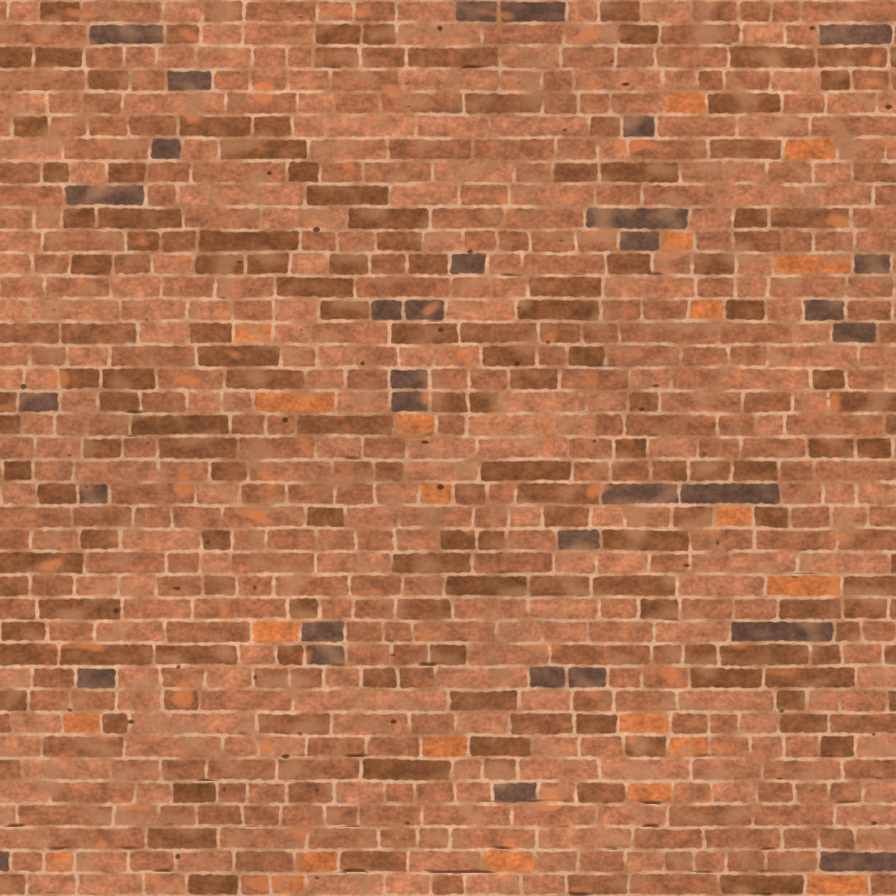
Give the GLSL for this texture, as a Shadertoy shader.

```glsl
// Weathered red brick wall: 39 thin courses of mixed long and half bricks in pale mortar.

const float COURSES = 39.0;
const float BRICKS = 11.0; // long bricks per course

float hash(vec2 p) {
    vec3 q = fract(p.xyx * vec3(0.1031, 0.1030, 0.0973));
    q += dot(q, q.yzx + 33.33);
    return fract((q.x + q.y) * q.z);
}

float cornerSlope(vec2 cell, vec2 offset) {
    float angle = 6.2832 * hash(cell + 17.0);
    return dot(vec2(cos(angle), sin(angle)), offset);
}

// Gradient noise, roughly -0.7 to 0.7
float noise(vec2 p) {
    vec2 i = floor(p), f = fract(p);
    vec2 s = f * f * f * (f * (f * 6.0 - 15.0) + 10.0);
    vec2 e = vec2(1.0, 0.0);
    return mix(mix(cornerSlope(i, f), cornerSlope(i + e, f - e), s.x),
               mix(cornerSlope(i + e.yx, f - e.yx), cornerSlope(i + 1.0, f - 1.0), s.x), s.y);
}

// Irregular position of the joint to the left of a long brick
float jointAt(float index, float row) {
    return index + 0.3 * (hash(vec2(mod(index, BRICKS), row + 60.0)) - 0.5);
}

float roundedBox(vec2 p, vec2 halfSize, float radius) {
    vec2 q = abs(p) - halfSize + radius;
    return length(max(q, 0.0)) + min(max(q.x, q.y), 0.0) - radius;
}

vec3 brickColor(vec2 id) {
    float tone = hash(id + 5.3);
    float kind = hash(id + 91.7);
    vec3 clay = mix(vec3(0.52, 0.32, 0.20), vec3(0.66, 0.41, 0.28), smoothstep(0.0, 0.45, tone));
    clay = mix(clay, vec3(0.75, 0.48, 0.34), smoothstep(0.45, 1.0, tone));
    clay = mix(clay, vec3(0.39, 0.29, 0.24), 0.85 * step(kind, 0.04));
    return mix(clay, vec3(0.83, 0.47, 0.26), 0.8 * step(0.955, kind));
}

void mainImage(out vec4 fragColor, in vec2 fragCoord) {
    vec2 uv = fragCoord / iResolution.xy;
    float blur = max(0.0014, 1.0 / iResolution.y);

    // Slightly uneven courses
    vec2 wall = uv + 0.0022 * vec2(noise(uv * 45.0), noise(uv * vec2(14.0, 30.0) + 9.0));
    float row = floor(wall.y * COURSES);
    float id = mod(row, COURSES);

    // Find the long brick between two jittered joints
    float along = wall.x * BRICKS + 0.5 * mod(id, 2.0) + 0.6 * hash(vec2(id, 3.0));
    float index = floor(along);
    if (along < jointAt(index, id)) index -= 1.0;
    else if (along >= jointAt(index + 1.0, id)) index += 1.0;
    float left = jointAt(index, id), right = jointAt(index + 1.0, id);
    vec2 brick = vec2(2.0 * mod(index, BRICKS), id);

    // Split some long bricks into two halves
    if (hash(brick + 31.0) < 0.48) {
        float middle = mix(left, right, 0.42 + 0.16 * hash(brick + 43.0));
        if (along < middle) right = middle;
        else { left = middle; brick.x += 1.0; }
    }

    // Ragged brick outline, in canvas units
    vec2 local = vec2((along - 0.5 * (left + right)) / BRICKS, (wall.y * COURSES - row - 0.5) / COURSES);
    vec2 halfSize = vec2(0.5 * (right - left) / BRICKS, 0.5 / COURSES) - 0.0019;
    float edge = roundedBox(local, halfSize, 0.003) + 0.0018 * noise(uv * 130.0);
    float face = 1.0 - smoothstep(-blur, blur, edge);

    // Mottled clay with pale dust and orange spalls
    float grain = noise(uv * vec2(150.0, 190.0)) + 0.6 * noise(uv * 310.0 + 4.0);
    float blotch = noise(uv * vec2(48.0, 70.0) + 21.0);
    vec3 clay = brickColor(brick) * (1.0 + 0.17 * grain + 0.22 * blotch);
    clay = mix(clay, vec3(0.72, 0.51, 0.37), 0.65 * smoothstep(0.0, 0.5, noise(uv * vec2(26.0, 40.0) + 55.0)));
    clay = mix(clay, vec3(0.86, 0.50, 0.30), 0.7 * smoothstep(0.36, 0.52, noise(uv * vec2(22.0, 34.0) + 80.0)));

    // Mortar, smeared with clay dust in places
    float fresh = smoothstep(-0.35, 0.2, noise(uv * vec2(28.0, 42.0) + 13.0) + 0.12 * (0.5 - uv.y));
    vec3 mortar = mix(vec3(0.70, 0.48, 0.34), vec3(0.85, 0.66, 0.52), fresh) * (1.0 + 0.1 * grain);
    vec3 color = mix(mortar, clay, face);

    // Shaded lower edges and sparse holes, more common near the base
    float decay = mix(0.5, 0.36, smoothstep(0.25, 0.0, uv.y));
    float lowerEdge = smoothstep(0.004, 0.0, abs(local.y + halfSize.y));
    float crevice = lowerEdge * smoothstep(decay - 0.12, decay + 0.08, noise(uv * vec2(24.0, 60.0) + 37.0));
    float hole = smoothstep(0.5, 0.64, noise(uv * vec2(58.0, 80.0) + 68.0));
    color = mix(color, vec3(0.28, 0.17, 0.09), 0.75 * max(crevice, hole));

    // Broad weathering across the wall
    color *= 1.0 + 0.09 * noise(uv * 5.0 + 2.0);
    fragColor = vec4(clamp(color, 0.0, 1.0), 1.0);
}
```
